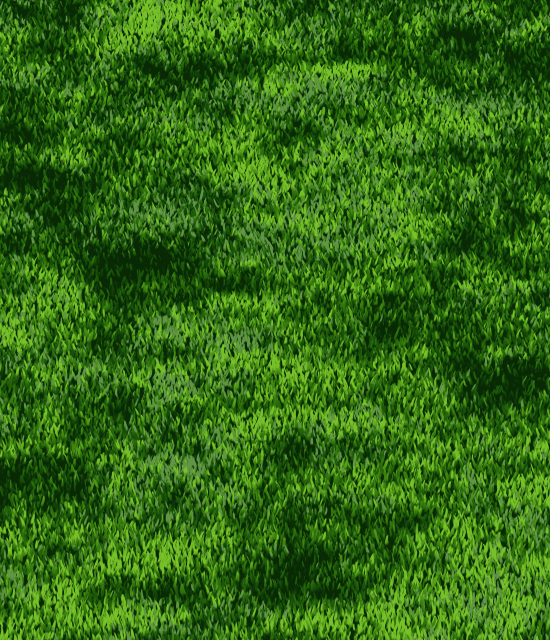
Give the GLSL for this texture, as a WebGL 2 fragment shader.

```glsl
#version 300 es
precision highp float;
precision highp int;
// A dense lawn seen at a slant: short, curved, leaning blades are painted
// over dark soil in jittered grid layers, from deep shade to sunlit tips.
// Wide flat noise makes bright, shaded and pale patches across the turf.

uniform vec2 u_resolution;
out vec4 fragColor;

const int LAYERS = 8;
const vec2 CELL = vec2(0.012, 0.016);
const vec3 SOIL = vec3(0.03, 0.16, 0.015);
const vec3 SHADE = vec3(0.085, 0.30, 0.035);
const vec3 LEAF = vec3(0.155, 0.41, 0.04);
const vec3 BRIGHT = vec3(0.27, 0.54, 0.07);
const vec3 SUNLIT = vec3(0.47, 0.76, 0.16);
const vec3 PALE = vec3(0.38, 0.59, 0.27);

// Integer hash of a cell and a seed, giving four values in 0..1
vec4 hash4(vec2 cell, int seed) {
  uvec4 v = uvec4(ivec4(ivec2(cell), seed, seed * 7 + 3));
  v = v * 1664525u + 1013904223u;
  v += v.yzxy * v.wxyz;
  v ^= v >> 16u;
  v += v.yzxy * v.wxyz;
  return vec4(v >> 8u) / 16777216.0;
}

float valueNoise(vec2 p, int seed) {
  vec2 i = floor(p);
  vec2 f = fract(p);
  f = f * f * (3.0 - 2.0 * f);
  float low = mix(hash4(i, seed).x, hash4(i + vec2(1, 0), seed).x, f.x);
  float high = mix(hash4(i + vec2(0, 1), seed).x, hash4(i + vec2(1, 1), seed).x, f.x);
  return mix(low, high, f.y);
}

// Patches, wider than tall, around zero
float patches(vec2 p, int seed) {
  float broad = valueNoise(p * vec2(4.0, 11.0), seed);
  float middle = valueNoise(p * vec2(11.0, 25.0), seed + 1);
  float fine = valueNoise(p * vec2(26.0, 42.0), seed + 2);
  return broad * 0.32 + middle * 0.36 + fine * 0.32 - 0.5;
}

// Five greens from soil to sunlit
vec3 grassRamp(float tone) {
  float t = clamp(tone, 0.0, 1.0) * 4.0;
  vec3 color = mix(SOIL, SHADE, clamp(t, 0.0, 1.0));
  color = mix(color, LEAF, clamp(t - 1.0, 0.0, 1.0));
  color = mix(color, BRIGHT, clamp(t - 2.0, 0.0, 1.0));
  return mix(color, SUNLIT, clamp(t - 3.0, 0.0, 1.0));
}

// Coverage in x and position along the blade in y, from root 0 to tip 1
vec2 blade(vec2 p, float len, float lean, float bend, float halfWidth, float soft) {
  float along = clamp(p.y / len, 0.0, 1.0);
  float axis = len * (lean * along + bend * along * (along - 1.0));
  float width = halfWidth * (1.0 - 0.6 * along * along);
  float side = (abs(p.x - axis) - width) / sqrt(1.0 + lean * lean);
  float cover = 1.0 - smoothstep(-soft, soft, side);
  // Roots sink into the turf and tips thin out
  cover *= smoothstep(0.0, 0.35, along) * (1.0 - smoothstep(0.75, 1.0, along));
  return vec2(cover, along);
}

// One layer of jittered blades laid over the colour beneath
vec3 grassLayer(vec3 under, vec2 p, int layer, float light, float paleness, float soft) {
  vec2 q = p + hash4(vec2(layer, 5), 91).xy * CELL;
  vec2 home = floor(q / CELL);
  float depth = float(layer) / float(LAYERS - 1);
  vec3 color = under;
  for (int y = 0; y >= -2; y--) {
    for (int x = -1; x <= 1; x++) {
      vec2 cell = home + vec2(x, y);
      vec4 form = hash4(cell, layer * 2 + 11);
      vec4 look = hash4(cell, layer * 2 + 12);
      vec2 root = (cell + form.xy) * CELL;
      float len = mix(0.013, 0.023, form.z);
      float lean = (form.w - 0.5) * 0.84;
      float halfWidth = mix(0.0013, 0.0025, look.x);
      vec2 b = blade(q - root, len, lean, (look.y - 0.5) * 0.9, halfWidth, soft);

      float tone = 0.62 + light + (look.z - 0.5) * 0.84;
      tone += (b.y - 0.5) * 0.3 + mix(-0.28, 0.12, depth);
      vec3 green = grassRamp(tone);
      float pale = step(0.76 - paleness, look.w) * smoothstep(0.5, 0.65, tone);
      color = mix(color, mix(green, PALE, pale), b.x);
    }
  }
  return color;
}

void main() {
  vec2 p = gl_FragCoord.xy / u_resolution.y;
  // Slight shortening with distance
  vec2 ground = vec2(p.x, p.y * (1.0 + 0.14 * p.y));
  float soft = max(0.0011, 0.7 / u_resolution.y);

  float light = patches(ground, 21) * 1.95;
  float paleness = patches(ground + 3.7, 41) * 2.2;
  light -= 0.08 * smoothstep(0.05, 0.3, paleness);

  vec3 color = SOIL;
  for (int layer = 0; layer < LAYERS; layer++) {
    color = grassLayer(color, ground, layer, light, paleness, soft);
  }
  fragColor = vec4(color, 1.0);
}
```
